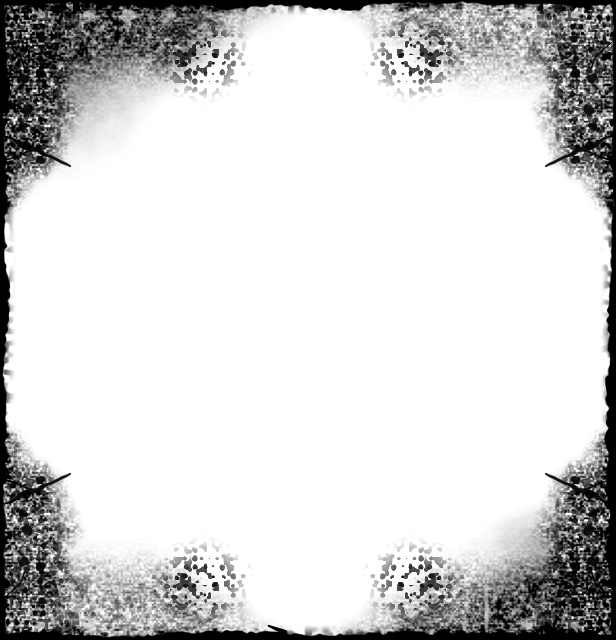
This background is drawn by a Shadertoy shader. Its source:

```glsl
// A worn monochrome frame: white centre, gritty corners and ragged black borders.
// Grit, spots and cracks are folded into all four corners; smooth stains and
// border widths vary per side. Lengths are in units of the canvas height.

float hash(vec2 p) {
    vec3 q = fract(p.xyx * vec3(0.1031, 0.1030, 0.0973));
    q += dot(q, q.yzx + 33.33);
    return fract((q.x + q.y) * q.z);
}

float noise(vec2 p) {
    vec2 i = floor(p), f = fract(p);
    f = f * f * (3.0 - 2.0 * f);
    float low = mix(hash(i), hash(i + vec2(1, 0)), f.x);
    float high = mix(hash(i + vec2(0, 1)), hash(i + vec2(1, 1)), f.x);
    return mix(low, high, f.y);
}

float fbm(vec2 p) {
    float sum = 0.0, gain = 0.533;
    for (int i = 0; i < 4; i++) {
        sum += gain * noise(p);
        p = mat2(1.6, 1.2, -1.2, 1.6) * p + 7.3;
        gain *= 0.5;
    }
    return sum;
}

// 1 below lo, 0 above hi
float fade(float lo, float hi, float x) { return 1.0 - smoothstep(lo, hi, x); }

// 1 between a and b, with soft ends
float band(float a, float b, float soft, float x) {
    return smoothstep(a - soft, a + soft, x) * fade(b - soft, b + soft, x);
}

// Tapered stroke from a to b
float stroke(vec2 p, vec2 a, vec2 b, float width) {
    vec2 ab = b - a;
    float t = clamp(dot(p - a, ab) / dot(ab, ab), 0.0, 1.0);
    float d = length(p - a - ab * t) - width * (0.4 + 0.6 * t);
    return fade(-0.001, 0.001, d);
}

// One jittered, ragged spot per grid cell, kept with the given chance
float spots(vec2 p, float cells, float chance) {
    vec2 id = floor(p * cells);
    vec2 centre = 0.35 + 0.3 * vec2(hash(id + 11.0), hash(id + 47.0));
    float radius = 0.12 + 0.2 * hash(id + 83.0);
    float d = length(fract(p * cells) - centre) + 0.22 * (noise(p * 190.0) - 0.5);
    return fade(radius - 0.06, radius + 0.06, d) * step(hash(id + 5.0), chance);
}

// Ragged black strip along one side
float border(float dist, float along, float width, float seed) {
    float rough = 0.5 + 0.7 * noise(vec2(along * 22.0, seed))
                + 0.5 * (noise(vec2(along * 130.0, seed + dist * 90.0)) - 0.4);
    return fade(-0.0015, 0.0015, dist - width * rough);
}

void mainImage(out vec4 fragColor, in vec2 fragCoord) {
    vec2 p = fragCoord / iResolution.y;
    vec2 size = vec2(iResolution.x / iResolution.y, 1.0);
    vec2 far = size - p;
    vec2 m = min(p, far);
    float cloud = fbm(m * 16.0) - 0.5;
    float reach = m.x / 0.482 + m.y / 0.339 + 0.22 * cloud;

    // Corner shading: dark side arms, paler arms along top and bottom
    float sideArm = fade(0.075, 0.135, m.x + 0.07 * cloud) * fade(0.83, 1.0, reach);
    float longArm = fade(0.06, 0.165, m.y + 0.05 * cloud) * fade(0.72, 1.02, reach);
    float gritty = max(sideArm, 0.6 * longArm);

    // Smooth stains at upper left and lower right
    float drift = 0.3 * (fbm(p * 11.0 + 4.0) - 0.5);
    float stainUL = fade(0.42, 1.02, p.x / 0.5 + far.y / 0.36 + drift);
    float stainLR = fade(0.5, 1.0, far.x / 0.42 + p.y / 0.3 + drift);
    float stain = max(stainUL, stainLR);
    float shade = clamp(0.47 * sideArm + 0.3 * longArm * (1.0 - sideArm)
                + 0.5 * stain * (1.0 - 0.55 * sideArm), 0.0, 0.72);

    // Fine grain, with some horizontal streaking
    float grain = 0.55 * noise(m * 310.0) + 0.25 * noise(m * vec2(70.0, 390.0))
                + 0.2 * noise(m * 95.0) - 0.5;
    float tone = 1.0 - shade + grain * (1.7 * gritty + 0.35 * stain);
    tone -= 0.35 * cloud * gritty;

    // Pale worn studs along top and bottom
    vec2 stud = vec2(mod(m.x - 0.04, 0.064) - 0.032, m.y - 0.024);
    float studs = fade(0.006, 0.013, length(stud) + 0.012 * (noise(m * 150.0) - 0.5));
    float studZone = max(fade(0.15, 0.19, m.x), stainUL);
    tone = mix(tone, 0.9, 0.7 * studs * studZone);

    // Dark flecks, denser in a patch on each long arm
    vec2 patchOffset = (m - vec2(0.315, 0.085)) / vec2(0.075, 0.075);
    float clusterZone = fade(0.3, 1.1, length(patchOffset) + 0.5 * cloud);
    float flecks = max(spots(m, 38.0, 0.3), spots(m + 0.3, 75.0, 0.3)) * sideArm;
    flecks = max(flecks, spots(m + 0.6, 68.0, 0.5) * clusterZone);
    float dust = smoothstep(0.64, 0.74, noise(m * 165.0));
    flecks = max(flecks, dust * max(0.65 * sideArm, 0.8 * clusterZone));
    flecks = max(flecks, 0.5 * spots(m + 0.8, 85.0, 0.12) * longArm);

    // Cracks, forked near the sides
    vec2 w = m + 0.008 * (vec2(noise(m * 65.0), noise(m * 65.0 + 31.0)) - 0.5);
    float cracks = stroke(w, vec2(0.112, 0.261), vec2(0.05, 0.232), 0.0035);
    cracks = max(cracks, stroke(w, vec2(0.008, 0.215), vec2(0.05, 0.232), 0.004));
    cracks = max(cracks, stroke(w, vec2(0.0, 0.252), vec2(0.052, 0.234), 0.0025));
    cracks = max(cracks, stroke(w, vec2(0.047, 0.124), vec2(0.026, 0.083), 0.0018));
    cracks = max(cracks, stroke(w, vec2(0.0, 0.06), vec2(0.026, 0.083), 0.0018));
    float ring = fade(0.0008, 0.0025, abs(length(w - vec2(0.077, 0.08)) - 0.009));
    tone *= 1.0 - 0.9 * max(max(flecks, cracks), 0.8 * ring);

    // Pale vertical scratch at lower right
    float scratch = fade(0.001, 0.005, abs(p.x - 0.76)) * fade(0.07, 0.11, p.y);
    tone = mix(tone, 0.85, 0.65 * scratch);

    // Dirty fringe, then the black borders
    float rim = min(m.x, m.y);
    tone -= fade(0.006, 0.026, rim) * smoothstep(0.4, 0.8, noise(p * 110.0)) * 0.6;
    float ink = border(p.x, p.y, 0.009 + 0.004 * band(0.46, 0.9, 0.06, p.y), 3.0);
    ink = max(ink, border(far.x, p.y, 0.006 + 0.008 * band(0.1, 0.53, 0.05, p.y), 17.0));
    ink = max(ink, border(far.y, p.x, 0.008 + 0.005 * band(0.215, 0.57, 0.01, p.x), 29.0));
    ink = max(ink, border(p.y, p.x, 0.011, 41.0));
    ink = max(ink, stroke(p, vec2(0.42, 0.022), vec2(0.445, 0.012), 0.004));
    fragColor = vec4(vec3(clamp(tone * (1.0 - ink), 0.0, 1.0)), 1.0);
}
```
